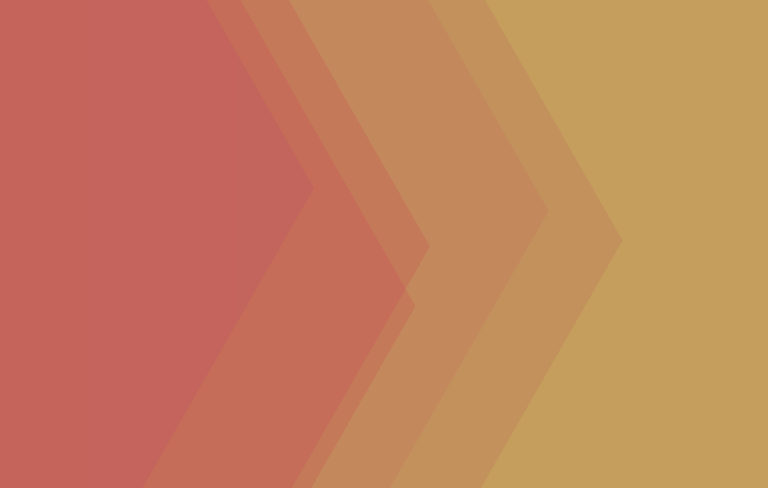
Give the GLSL for this background, as a WebGL 1 fragment shader.

```glsl
precision highp float;
// Overlapping translucent chevrons pointing right, from crimson to warm gold.

uniform vec2 u_resolution;

#define EDGE_SLOPE 0.572
#define LAYER_ALPHA 0.12
#define GOLD vec3(0.773, 0.615, 0.360)
#define ROSE vec3(0.690, 0.220, 0.380)
#define CORAL vec3(0.790, 0.275, 0.335)
#define SCARLET vec3(0.790, 0.070, 0.290)
#define CRIMSON vec3(0.760, 0.135, 0.460)
#define PURPLE vec3(0.725, 0.135, 0.520)

// Coverage of the region left of a chevron edge; lengths are in canvas heights.
float chevron(vec2 p, vec2 tip) {
  float inside = tip.x - p.x - EDGE_SLOPE * abs(p.y - tip.y);
  float dist = inside / sqrt(1.0 + EDGE_SLOPE * EDGE_SLOPE);
  return clamp(dist * u_resolution.y + 0.5, 0.0, 1.0);
}

// Lays one translucent chevron over the colour below it.
vec3 layer(vec3 below, vec3 tint, vec2 p, vec2 tip) {
  return mix(below, tint, LAYER_ALPHA * chevron(p, tip));
}

void main() {
  vec2 p = gl_FragCoord.xy / u_resolution.y;

  // Layers from the widest at the back to the narrowest in front
  vec3 color = GOLD;
  color = layer(color, ROSE, p, vec2(1.2756, 0.5072));
  color = layer(color, CORAL, p, vec2(1.1242, 0.5680));
  color = layer(color, SCARLET, p, vec2(0.8811, 0.4949));
  color = layer(color, SCARLET, p, vec2(0.8514, 0.3730));

  // The front layer turns slightly purple towards its tip
  vec2 frontTip = vec2(0.6434, 0.6145);
  vec3 frontTint = mix(CRIMSON, PURPLE, smoothstep(0.0, frontTip.x, p.x));
  color = layer(color, frontTint, p, frontTip);

  gl_FragColor = vec4(color, 1.0);
}
```
